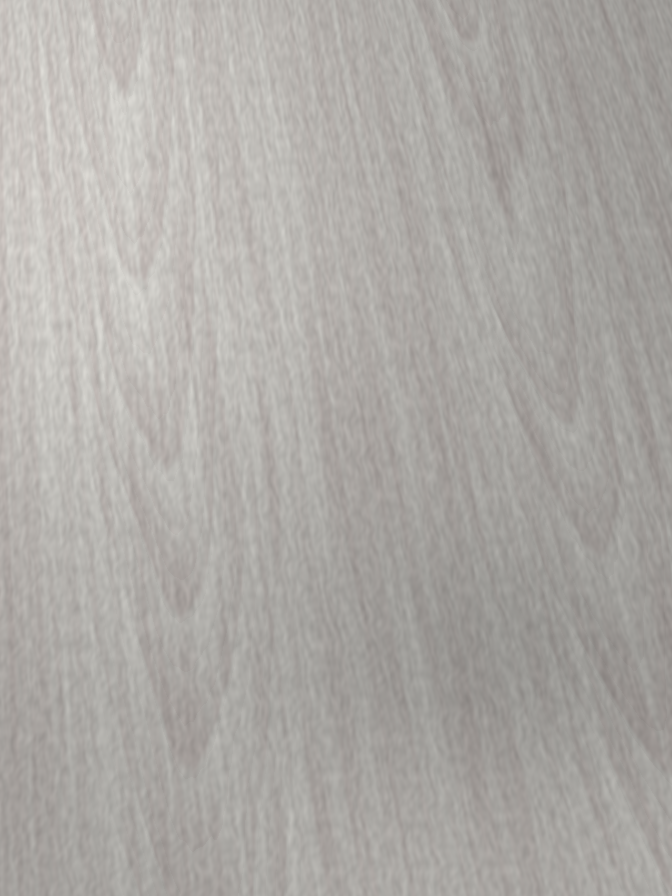
Write a Shadertoy shader that draws this texture.

```glsl
vec2 gradientAt(vec2 cell) {
    float h = fract(sin(dot(cell, vec2(127.1, 311.7))) * 43758.55);
    return vec2(cos(6.2832 * h), sin(6.2832 * h));
}

float gradientNoise(vec2 p) {
    vec2 i = floor(p), f = fract(p);
    vec2 w = f * f * f * (f * (f * 6.0 - 15.0) + 10.0);
    float a = dot(gradientAt(i), f);
    float b = dot(gradientAt(i + vec2(1, 0)), f - vec2(1, 0));
    float c = dot(gradientAt(i + vec2(0, 1)), f - vec2(0, 1));
    float d = dot(gradientAt(i + vec2(1, 1)), f - vec2(1, 1));
    return mix(mix(a, b, w.x), mix(c, d, w.x), w.y);
}

// Nested U-shaped growth rings: darken outward, then step to pale
float cathedral(vec2 g, float axis, float seed) {
    float d = g.x - axis + 0.012 * gradientNoise(vec2(g.y * 4.0, seed));
    float f = g.y + 0.30 * (sqrt(1.0 + d * d / 0.0014) - 1.0);
    f += 0.13 * gradientNoise(vec2(f * 4.0, seed + 3.0));
    f += 0.03 * gradientNoise(g * vec2(30.0, 5.0) + seed);
    f += 0.008 * gradientNoise(g * vec2(170.0, 26.0));
    float s = fract(f * 5.2 + seed);
    float ring = s * smoothstep(1.0, 0.90, s) - 0.45;
    float faint = 0.3 * (fract(f * 15.6) - 0.5);
    return (ring + faint) * exp(-d * d / 0.007);
}

// Straight grain from broad bands down to long hairlines
float streaks(vec2 g) {
    float sway = 0.004 * gradientNoise(g * vec2(14.0, 5.0));
    vec2 q = g + vec2(sway, 0.0);
    float broad = gradientNoise(q * vec2(24.0, 0.8));
    float middle = gradientNoise(q * vec2(62.0, 1.8) + 17.0);
    float thin = gradientNoise(q * vec2(120.0, 3.0) + 41.0);
    float hair = gradientNoise(q * vec2(190.0, 5.0) + 59.0);
    return 0.026 * broad + 0.036 * middle + 0.038 * thin + 0.034 * hair;
}

// Short wavy flecks lying along and slightly across the grain
float pores(vec2 g) {
    vec2 q = g + vec2(0.003 * gradientNoise(g * vec2(50.0, 40.0)), 0.0);
    float fleck = gradientNoise(q * vec2(235.0, 48.0) + 73.0);
    float slant = gradientNoise(vec2(q.x * 210.0 + q.y * 50.0, q.y * 95.0));
    return 0.056 * fleck + 0.046 * slant;
}

// Soft window light from the upper left, with a dim patch lower right
float lighting(vec2 p) {
    vec2 glow = (p - vec2(0.02, 0.82)) / vec2(0.40, 0.46);
    vec2 shade = (p - vec2(0.55, 0.28)) / vec2(0.20, 0.15);
    vec2 corner = (p - vec2(0.78, 0.95)) / vec2(0.24, 0.60);
    float light = 0.633 + 0.165 * exp(-dot(glow, glow));
    light -= 0.050 * exp(-dot(shade, shade));
    light -= 0.030 * exp(-dot(corner, corner));
    light += 0.030 * smoothstep(0.25, 0.0, p.y) * smoothstep(0.1, 0.4, p.x);
    return light + 0.012 * gradientNoise(p * 4.0);
}

void mainImage(out vec4 fragColor, in vec2 fragCoord) {
    vec2 p = fragCoord / iResolution.y;

    // Grain space: lines fan out and lean right toward the bottom
    float down = 1.0 - p.y;
    vec2 grain = vec2((p.x - 0.055 * down) / (1.0 + 0.42 * down), down);

    float rings = cathedral(grain, 0.13, 0.35) + cathedral(grain, 0.51, 5.7);
    float tone = streaks(grain) - 0.062 * rings;

    // Dark wood turns slightly pink, pale wood stays neutral
    vec3 pinkWood = vec3(1.015, 0.975, 0.955);
    vec3 paleWood = vec3(1.000, 0.992, 0.968);
    vec3 tint = mix(pinkWood, paleWood, smoothstep(-0.05, 0.03, tone));

    float value = lighting(p) * (1.0 + 1.35 * (tone + pores(grain)));
    fragColor = vec4(clamp(value * tint, 0.0, 1.0), 1.0);
}
```
